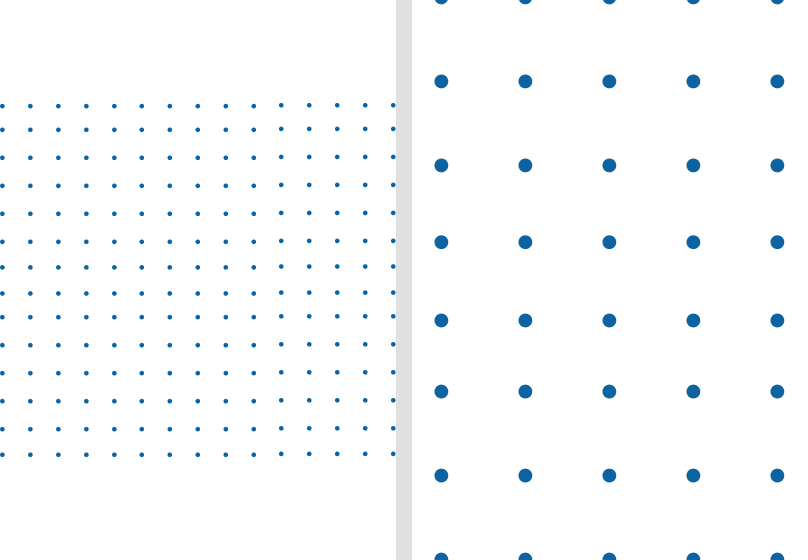
Left: the whole. Right: its middle third, enlarged.
This pattern is drawn by a Shadertoy shader. Its source:

```glsl
// Sparse grid of small blue dots on white, set in blocks of five columns by seven rows

// All lengths are fractions of the canvas height
const vec3 PAPER_COLOUR = vec3(1.0);
const vec3 DOT_COLOUR = vec3(0.05, 0.39, 0.63);
const float DOT_RADIUS = 0.0041;
const float PITCH = 0.05;
const vec2 FIRST_DOT = vec2(0.0042, 0.1895);   // from the top left corner
const vec2 BLOCK_STEP = vec2(0.249, 0.3346);
const vec2 BLOCK_COUNT = vec2(3.0, 2.0);
const vec2 BLOCK_DOTS = vec2(5.0, 7.0);
const float FIRST_ROW_TRIM = 0.0077;           // shortens the first gap in a block
const float LAST_ROW_TRIM = 0.0043;            // shortens the last gap in a block
const float LAST_BLOCK_LIFT = 0.0016;          // raises the rightmost blocks

// Height of a row below the top of its block
float rowOffset(float row) {
    return row * PITCH
         - FIRST_ROW_TRIM * step(0.5, row)
         - LAST_ROW_TRIM * step(BLOCK_DOTS.y - 1.5, row);
}

// Signed distance to the nearest dot
float dotGrid(vec2 p) {
    p -= FIRST_DOT;

    // Local coordinates within a block
    float blockX = clamp(floor((p.x + 0.5 * PITCH) / BLOCK_STEP.x), 0.0, BLOCK_COUNT.x - 1.0);
    p.y += LAST_BLOCK_LIFT * step(BLOCK_COUNT.x - 1.5, blockX);
    float blockY = clamp(floor((p.y + 0.5 * PITCH) / BLOCK_STEP.y), 0.0, BLOCK_COUNT.y - 1.0);
    p -= vec2(blockX, blockY) * BLOCK_STEP;

    // Nearest column, then nearest of the unevenly spaced rows
    float column = clamp(round(p.x / PITCH), 0.0, BLOCK_DOTS.x - 1.0);
    float dx = p.x - column * PITCH;
    float dy = 1e3;
    for (float row = 0.0; row < BLOCK_DOTS.y; row++) {
        dy = min(dy, abs(p.y - rowOffset(row)));
    }
    return length(vec2(dx, dy)) - DOT_RADIUS;
}

void mainImage(out vec4 fragColor, in vec2 fragCoord) {
    vec2 p = vec2(fragCoord.x, iResolution.y - fragCoord.y) / iResolution.y;
    float pixel = 1.0 / iResolution.y;
    float coverage = clamp(0.5 - dotGrid(p) / pixel, 0.0, 1.0);
    fragColor = vec4(mix(PAPER_COLOUR, DOT_COLOUR, coverage), 1.0);
}
```
